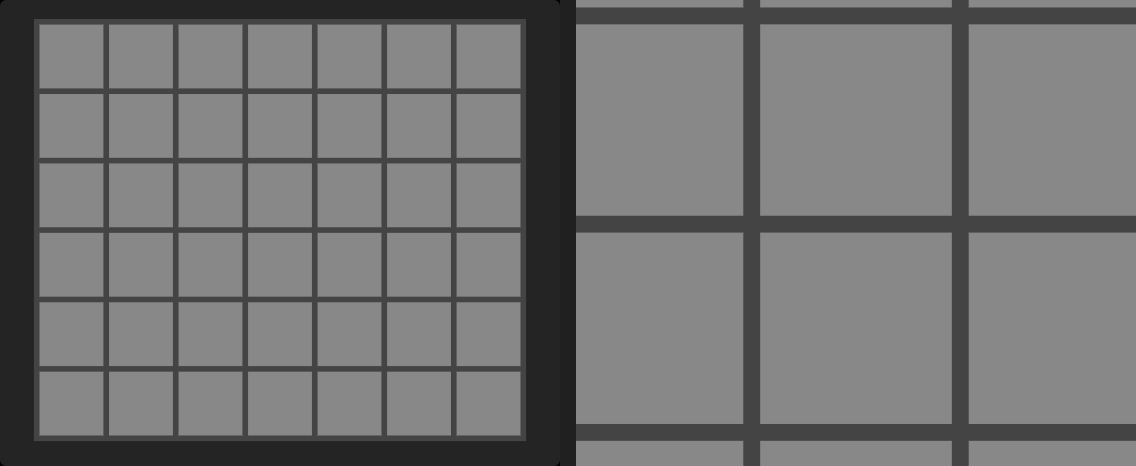
Left, the full canvas; right, a detail of the centre.
Write a WebGL 1 fragment shader that draws this pattern.

```glsl
precision highp float;

uniform vec2 u_resolution;

// All lengths are in cell pitches
const vec2 CANVAS = vec2(8.056, 6.713);
const vec2 CELLS = vec2(7.0, 6.0);
const vec2 GRID_CENTER = vec2(4.028, 3.399);
const float LINE_WIDTH = 0.081;
const float CORNER_RADIUS = 0.09;

const vec3 OUTSIDE_COLOR = vec3(0.0);
const vec3 PANEL_COLOR = vec3(0.14);
const vec3 LINE_COLOR = vec3(0.267);
const vec3 CELL_COLOR = vec3(0.533);

float roundedBox(vec2 p, vec2 halfSize, float radius) {
    vec2 d = abs(p) - halfSize + radius;
    return length(max(d, 0.0)) + min(max(d.x, d.y), 0.0) - radius;
}

// Distance to the nearest grid line, lines lying on whole numbers
float gridLines(vec2 p, vec2 cells) {
    vec2 d = abs(p - clamp(floor(p + 0.5), vec2(0.0), cells));
    return min(d.x, d.y);
}

float coverage(float dist, float pixel) {
    return clamp(0.5 - dist / pixel, 0.0, 1.0);
}

void main() {
    vec2 p = gl_FragCoord.xy / u_resolution * CANVAS;
    float pixel = CANVAS.y / u_resolution.y;

    // Dark panel with rounded corners
    float panel = roundedBox(p - 0.5 * CANVAS, 0.5 * CANVAS, CORNER_RADIUS);
    vec3 color = mix(OUTSIDE_COLOR, PANEL_COLOR, coverage(panel, pixel));

    // Grid backing, including its outer border
    vec2 gridHalf = 0.5 * (CELLS + LINE_WIDTH);
    float backing = roundedBox(p - GRID_CENTER, gridHalf, 0.0);
    color = mix(color, LINE_COLOR, coverage(backing, pixel));

    // Square cells between the lines
    vec2 q = p - GRID_CENTER + 0.5 * CELLS;
    float gap = 0.5 * LINE_WIDTH - gridLines(q, CELLS);
    float cell = max(gap, backing + LINE_WIDTH);
    color = mix(color, CELL_COLOR, coverage(cell, pixel));

    gl_FragColor = vec4(color, 1.0);
}
```
